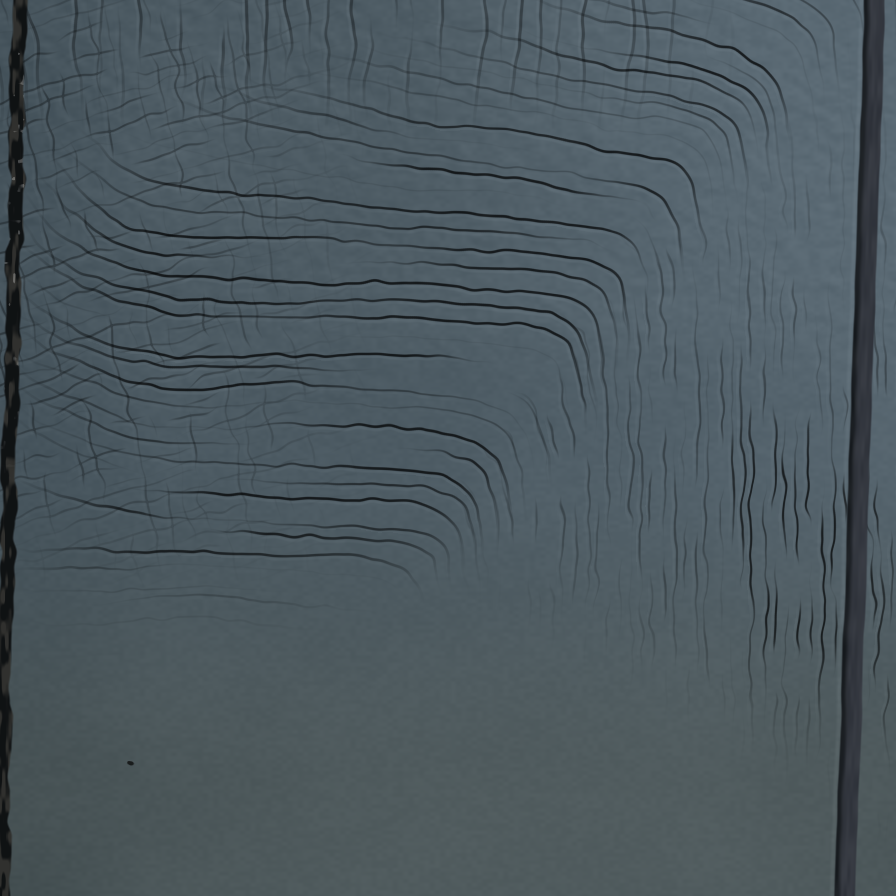
This texture is drawn by a Shadertoy shader. Its source:

```glsl
// Weathered blue-grey painted boards: fine cracks follow a bent wood grain,
// running level on the left and turning down on the right. Cracks are jittered
// contours of a smooth grain field; two dark grooves frame the board.

float hash(vec2 p) {
    vec3 q = fract(vec3(p.xyx) * 0.1031);
    q += dot(q, q.yzx + 33.33);
    return fract((q.x + q.y) * q.z);
}

float noise(vec2 p) {
    vec2 i = floor(p), f = fract(p);
    f = f * f * (3.0 - 2.0 * f);
    return mix(mix(hash(i), hash(i + vec2(1, 0)), f.x),
               mix(hash(i + vec2(0, 1)), hash(i + vec2(1, 1)), f.x), f.y);
}

float fbm(vec2 p) {
    float sum = 0.0, amp = 0.5;
    for (int i = 0; i < 4; i++) {
        sum += amp * noise(p);
        p = p * 2.03 + 17.1;
        amp *= 0.5;
    }
    return sum;
}

float band(float lo, float hi, float soft, float x) {
    return smoothstep(lo - soft, lo + soft, x) * (1.0 - smoothstep(hi - soft, hi + soft, x));
}

// Broken contour lines of a field: x = dark crack, y = lit lip beside it
vec2 cracks(float field, float along, float rate, float width, float gaps) {
    float slope = max(length(vec2(dFdx(field), dFdy(field))) * iResolution.y, 8.0);
    float id = floor(field);
    float centre = 0.5 + 0.34 * (hash(vec2(id, 3.0)) - 0.5)
                 + 0.4 * (noise(vec2(along * rate * 2.0, id * 7.3)) - 0.5);
    float d = (fract(field) - centre) / slope;
    float strength = smoothstep(gaps - 0.18, gaps + 0.3, noise(vec2(along * rate + id * 5.7, id * 3.1)));
    width *= 0.6 + 0.7 * strength;
    float aa = 0.8 / iResolution.y;
    float dark = 1.0 - smoothstep(width - aa, width + aa, abs(d));
    float lip = 1.0 - smoothstep(0.0, 0.0028, abs(d + 0.0036));
    return vec2(dark, lip) * strength;
}

void mainImage(out vec4 fragColor, in vec2 fragCoord) {
    vec2 p = fragCoord / iResolution.xy;
    float x = p.x, y = p.y;

    // Paint: greenish grey below, blue above, paler towards the upper right
    vec3 col = mix(vec3(0.298, 0.342, 0.352), vec3(0.302, 0.357, 0.390), smoothstep(0.1, 0.5, y));
    col += vec3(0.050, 0.055, 0.062) * smoothstep(0.35, 0.95, x) * smoothstep(0.1, 0.8, y);
    col += 0.018 * band(0.4, 0.95, 0.2, x) * (1.0 - smoothstep(0.0, 0.5, y));
    col -= 0.030 * (1.0 - smoothstep(0.0, 0.22, x));
    col += 0.030 * (fbm(p * vec2(5, 9)) - 0.47);
    col += 0.018 * (noise(p * vec2(170, 240)) - 0.5);

    // Grain field: level lines meet steep ones along a diagonal bend
    vec2 w = p + 0.018 * (vec2(fbm(p * 9.0), fbm(p * 9.0 + 40.0)) - 0.47);
    w += 0.004 * (vec2(noise(p * 55.0), noise(p * 55.0 + 9.0)) - 0.5);
    float level = w.y + 0.25 * (w.x - 0.5) * smoothstep(0.65, 1.0, w.y);
    level -= 2.0 * pow(max(0.2 - w.x, 0.0), 2.0) * smoothstep(0.35, 0.55, w.y);
    float steep = 1.6 * w.x - 0.4;
    float turn = steep - level;
    float grain = 50.0 * 0.5 * (level + steep + sqrt(turn * turn + 0.006));
    float along = x - y;

    // Long level cracks, fading past the bend
    float levelMask = smoothstep(0.25 + 0.3 * x * x, 0.40 + 0.3 * x * x, y)
                    * (1.0 - smoothstep(0.80, 0.97, y + 0.3 * (0.4 - x)))
                    * smoothstep(0.0, 0.18, x) * (1.0 - smoothstep(-0.06, 0.14, turn));
    vec2 longCrack = cracks(grain, along, 4.0, 0.0011, 0.36);
    col *= 1.0 - 0.72 * levelMask * longCrack.x;
    col += 0.030 * levelMask * longCrack.y;

    // Short steep cracks on the right
    float steepMask = smoothstep(-0.08, 0.10, turn) * smoothstep(0.12, 0.34, y + 0.6 * (x - 0.85))
                    * (1.0 - smoothstep(0.55, 0.95, y));
    float dense = band(0.81, 0.99, 0.04, x) * band(0.24, 0.52, 0.06, y);
    vec2 shortCrack = cracks(grain, along, 19.0, 0.0009, 0.48);
    col *= 1.0 - (0.30 + 0.40 * dense) * steepMask * shortCrack.x;
    col += 0.022 * steepMask * shortCrack.y;

    // Soft upright wrinkles along the top
    float topMask = smoothstep(0.84, 0.98, y) * (1.0 - smoothstep(0.65, 0.85, x));
    vec2 wrinkle = cracks(42.0 * (w.x + 0.25 * (1.0 - y) * (x - 0.4)), y, 11.0, 0.0013, 0.40);
    col *= 1.0 - 0.34 * topMask * wrinkle.x;
    col += 0.032 * topMask * wrinkle.y;

    // Faint blocky crazing on the upper left
    float crazeMask = (1.0 - smoothstep(0.15, 0.45, x)) * band(0.42, 1.0, 0.1, y);
    vec2 craze = cracks(58.0 * (w.y - 0.3 * w.x), x, 24.0, 0.0009, 0.50)
               + cracks(46.0 * (w.x + 0.2 * w.y), y, 26.0, 0.0009, 0.55);
    col *= 1.0 - 0.30 * crazeMask * min(craze.x, 1.0);
    col += 0.018 * crazeMask * craze.y;

    // Dimpled relief in the upper half
    float relief = noise(w * vec2(75, 95)) - noise((w + vec2(0.003, 0.004)) * vec2(75, 95));
    col += 0.035 * relief * smoothstep(0.35, 0.8, y);

    // Right groove: violet-grey channel with a dark near edge
    float aa = 1.2 / iResolution.y;
    float g = x - mix(0.944, 0.977, y) + 0.002 * (noise(vec2(y * 35.0, 2.0)) - 0.5);
    vec3 channel = mix(vec3(0.20, 0.215, 0.245), vec3(0.10, 0.115, 0.13), 1.0 - smoothstep(-0.010, -0.003, g));
    channel += 0.045 * (noise(vec2(g * 300.0, y * 40.0)) - 0.5);
    col = mix(col, channel, band(-0.012, 0.011, aa, g));
    col += 0.03 * band(-0.017, -0.013, 0.002, g);

    // Left groove: ragged black gap with brown dust and pale chips
    float l = x - mix(0.003, 0.021, smoothstep(0.0, 1.0, y)) + 0.006 * (noise(vec2(y * 60.0, 5.0)) - 0.5);
    vec3 gap = mix(vec3(0.06, 0.07, 0.075), vec3(0.19, 0.19, 0.18), smoothstep(0.45, 0.8, noise(p * vec2(260, 60))));
    gap += 0.22 * smoothstep(0.84, 0.95, noise(p * vec2(190, 150))) * smoothstep(0.45, 0.6, y);
    col = mix(col, gap, band(-0.009, 0.007, 0.0015, l));

    // One small dark nick low on the board
    float nick = length((p - vec2(0.146, 0.148)) * vec2(1.0, 1.7)) + 0.003 * noise(p * 300.0);
    col = mix(col, vec3(0.10, 0.11, 0.11), 1.0 - smoothstep(0.004, 0.007, nick));

    fragColor = vec4(clamp(col, 0.0, 1.0), 1.0);
}
```
